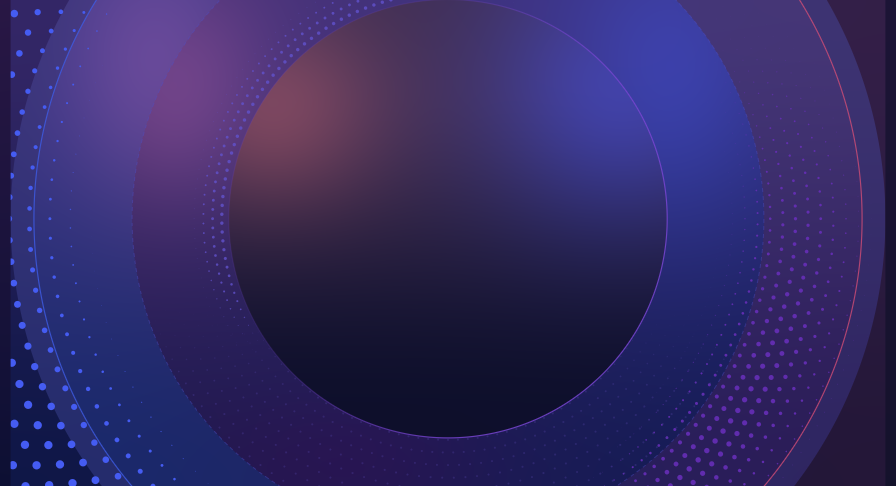
Write a WebGL 2 fragment shader that draws this background.

```glsl
#version 300 es
precision highp float;
// Concentric dusk-coloured discs with soft glows, thin rings and polar halftone dots.
uniform vec2 u_resolution;
out vec4 outColor;

const float TAU = 6.2831853;

// Antialiased coverage of a signed distance, in canvas heights.
float cover(float d) {
    return clamp(0.5 - d * u_resolution.y, 0.0, 1.0);
}

float glow(vec2 p, vec2 center, vec2 spread) {
    vec2 d = (p - center) / spread;
    return exp(-dot(d, d));
}

float ringLine(float r, float radius, float width) {
    return cover(abs(r - radius) - width);
}

// Staggered dots on concentric rings.
float halftone(vec2 p, float gap, float count, float size) {
    float r = length(p);
    float turn = atan(p.y, p.x) / TAU * count + 0.5 * mod(floor(r / gap), 2.0);
    vec2 cell = vec2((fract(turn) - 0.5) * TAU * r / count, (fract(r / gap) - 0.5) * gap);
    return cover(length(cell) - size) * smoothstep(0.0, 0.002, size);
}

// Blend of four corner colours.
vec3 corners(vec3 bl, vec3 br, vec3 tl, vec3 tr, vec2 t) {
    return mix(mix(bl, br, t.x), mix(tl, tr, t.x), t.y);
}

void main() {
    vec2 uv = gl_FragCoord.xy / u_resolution;
    vec2 p = (gl_FragCoord.xy - vec2(0.5, 0.55) * u_resolution) / u_resolution.y;
    float r = length(p);
    vec2 t = smoothstep(0.0, 1.0, uv);

    // Backdrop
    vec3 color = corners(vec3(0.06, 0.09, 0.28), vec3(0.14, 0.09, 0.22),
                         vec3(0.20, 0.15, 0.40), vec3(0.20, 0.12, 0.28), t);

    // Outer disc with its lighter rim
    vec3 outer = corners(vec3(0.10, 0.16, 0.42), vec3(0.17, 0.11, 0.34),
                         vec3(0.25, 0.22, 0.53), vec3(0.27, 0.21, 0.46), t);
    outer += vec3(0.16, 0.07, 0.08) * glow(p, vec2(-0.60, 0.30), vec2(0.20, 0.30));
    vec3 rim = mix(outer, vec3(0.20, 0.19, 0.43), 0.45);
    color = mix(color, rim, cover(r - 0.90));
    color = mix(color, outer, cover(r - 0.852));

    // Middle disc
    vec3 middle = corners(vec3(0.13, 0.10, 0.31), vec3(0.08, 0.11, 0.34),
                          vec3(0.29, 0.19, 0.45), vec3(0.21, 0.20, 0.53), t);
    middle += vec3(0.17, 0.08, 0.09) * glow(p, vec2(-0.56, 0.25), vec2(0.20, 0.24));
    middle += vec3(0.02, 0.06, 0.16) * glow(p, vec2(0.45, 0.27), vec2(0.22, 0.32));
    middle += vec3(0.04, -0.02, 0.0) * glow(p, vec2(-0.2, -0.5), vec2(0.3, 0.15));
    color = mix(color, middle, cover(r - 0.65));

    // Halftone fields: left, lower right, around the inner disc, and faint below
    float leftSize = 0.0085 * smoothstep(0.70, 1.0, r - 0.1 * p.y)
                   * (1.0 - smoothstep(-0.65, -0.38, p.x));
    color = mix(color, vec3(0.27, 0.36, 0.95), halftone(p, 0.042, 128.0, leftSize));
    float rightSize = 0.0055 * exp(-pow((r - 0.72) / 0.11, 2.0))
                    * smoothstep(0.2, 0.5, p.x) * (1.0 - smoothstep(-0.45, 0.6, p.y));
    color = mix(color, vec3(0.40, 0.18, 0.72), 0.9 * halftone(p, 0.026, 172.0, rightSize));
    float innerSize = 0.0035 * (1.0 - smoothstep(0.46, 0.55, r))
                    * smoothstep(0.2, 0.8, dot(p / max(r, 0.01), vec2(-0.8, 0.6)));
    color = mix(color, vec3(0.38, 0.32, 0.80), 0.8 * halftone(p, 0.019, 160.0, innerSize));
    float faintSize = 0.002 * (1.0 - smoothstep(-0.4, -0.1, p.y)) * cover(r - 0.64);
    color = mix(color, vec3(0.30, 0.24, 0.62), 0.35 * halftone(p, 0.026, 140.0, faintSize));

    // Inner disc
    vec3 inner = mix(vec3(0.055, 0.06, 0.17), vec3(0.25, 0.18, 0.32), smoothstep(-0.40, 0.30, p.y));
    inner += vec3(0.24, 0.10, 0.06) * glow(p, vec2(-0.36, 0.22), vec2(0.22, 0.21));
    inner += vec3(0.01, 0.08, 0.34) * glow(p, vec2(0.36, 0.27), vec2(0.28, 0.30));
    color = mix(color, inner, cover(r - 0.451));

    // Thin rings
    float side = smoothstep(-0.5, 0.5, p.x);
    float dash = step(0.5, fract(atan(p.y, p.x) / TAU * 260.0));
    color = mix(color, vec3(0.47, 0.27, 0.82),
                ringLine(r, 0.451, 0.0012) * mix(0.15, 0.85, smoothstep(-0.3, 0.3, p.x - 0.5 * p.y)));
    color = mix(color, vec3(0.30, 0.30, 0.78), 0.4 * dash * ringLine(r, 0.65, 0.001));
    color = mix(color, mix(vec3(0.24, 0.36, 0.90), vec3(0.82, 0.30, 0.46), side),
                0.8 * ringLine(r, 0.852, 0.0012));

    // Dark strips at both sides
    vec3 strip = corners(vec3(0.05, 0.06, 0.20), vec3(0.08, 0.07, 0.17),
                         vec3(0.16, 0.09, 0.27), vec3(0.11, 0.08, 0.21), uv);
    color = mix(color, strip, cover(0.90 - abs(p.x)));

    outColor = vec4(color, 1.0);
}
```
